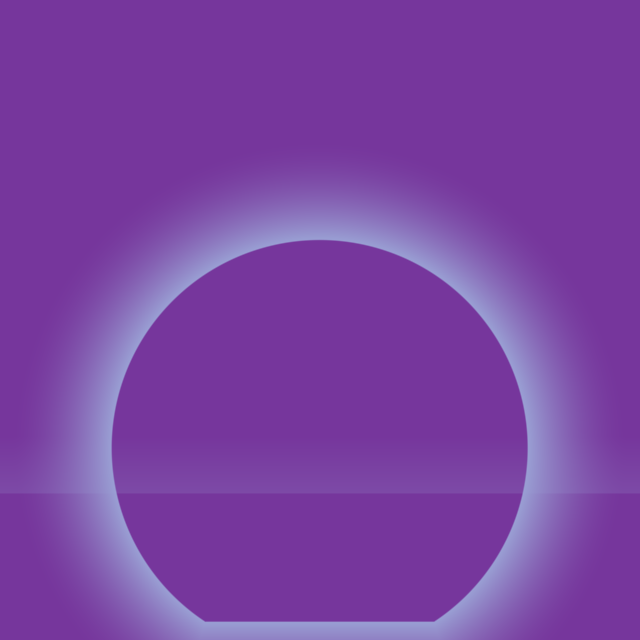
Write a three.js fragment shader that draws this background.

```glsl
// Eclipsed disc with a flat base, a pale blue halo and a faint horizon haze on violet.

#define DISC_CENTER vec2(0.4995, 0.300)
#define DISC_RADIUS 0.325
#define BASE_HEIGHT 0.0286
#define HALO_WIDTH 0.155
#define HALO_FALLOFF 1.7
#define HORIZON 0.229
#define HAZE_TOP 0.318
#define HAZE_STRENGTH 0.19
#define EDGE_SOFTNESS 0.0016
#define VIOLET vec3(0.463, 0.212, 0.612)
#define PALE_BLUE vec3(0.602, 0.625, 0.830)

varying vec2 vUv;

// Signed distance to the disc, cut off below the base line.
float cutDisc(vec2 p) {
  float disc = length(p - DISC_CENTER) - DISC_RADIUS;
  return max(disc, BASE_HEIGHT - p.y);
}

// Light that fades outward from the rim.
float halo(float dist) {
  float reach = clamp(1.0 - max(dist, 0.0) / HALO_WIDTH, 0.0, 1.0);
  return pow(reach, HALO_FALLOFF);
}

// Haze that thickens downward and stops at the horizon.
float haze(float height) {
  float density = clamp((HAZE_TOP - height) / (HAZE_TOP - HORIZON), 0.0, 1.0);
  float above = smoothstep(-EDGE_SOFTNESS, EDGE_SOFTNESS, height - HORIZON);
  return HAZE_STRENGTH * density * above;
}

void main() {
  float dist = cutDisc(vUv);
  float outside = smoothstep(-EDGE_SOFTNESS, EDGE_SOFTNESS, dist);

  vec3 color = mix(VIOLET, PALE_BLUE, halo(dist) * outside);
  color = mix(color, PALE_BLUE, haze(vUv.y));

  gl_FragColor = vec4(color, 1.0);
}
```
